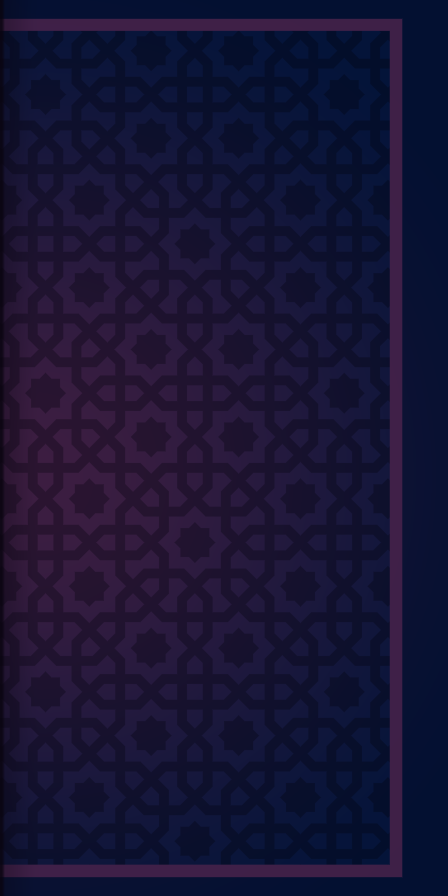
Write a WebGL 1 fragment shader that draws this background.

```glsl
precision highp float;

uniform vec2 u_resolution;

const float HALF_SQRT2 = 0.70711;
const float STAR_RADIUS = 0.29289;  // 1 - HALF_SQRT2, in half tiles
const float RAIL_OFFSET = 0.08579;  // half distance between parallel bands
const float BAND_HALF_WIDTH = 0.033;

const vec3 NAVY = vec3(0.015, 0.078, 0.225);
const vec3 WINE = vec3(0.235, 0.115, 0.255);
const vec3 FRAME = vec3(0.265, 0.130, 0.285);
const vec3 SHADOW = vec3(0.035, 0.015, 0.060);

// Coverage of a shape from its signed distance
float fill(float d, float pixel) {
  return 1.0 - smoothstep(-0.7 * pixel, 0.7 * pixel, d);
}

float boxDistance(vec2 p, vec2 low, vec2 high) {
  vec2 d = max(low - p, p - high);
  return max(d.x, d.y);
}

// Eight-pointed star: union of two squares
float starDistance(vec2 p, float radius) {
  vec2 a = abs(p);
  return min(max(a.x, a.y), (a.x + a.y) * HALF_SQRT2) - radius * HALF_SQRT2;
}

// Long hexagon between the central star and the outer ring
float petalDistance(vec2 p) {
  vec2 a = abs(p - vec2(0.5, 0.0));
  return max(a.y - RAIL_OFFSET, (a.x + a.y - 0.20711) * HALF_SQRT2);
}

// Fold the plane into one wedge around the nearest rosette centre
vec2 foldRosette(vec2 p) {
  p = abs(mod(p + 1.0, 2.0) - 1.0);
  if (p.x + p.y > 1.0) p = 1.0 - p;
  return p.x < p.y ? p.yx : p;
}

// Interlaced bands and solid stars, in half-tile units
float latticeDistance(vec2 position) {
  vec2 p = foldRosette(position);
  vec2 ring = p - vec2(HALF_SQRT2, STAR_RADIUS);
  vec2 mirrored = vec2(p.x + p.y, p.x - p.y) * HALF_SQRT2;
  vec2 petal = vec2(max(p.x, mirrored.x), min(p.y, mirrored.y));

  float bands = abs(starDistance(p, STAR_RADIUS));
  bands = min(bands, abs(starDistance(ring, STAR_RADIUS)));
  bands = min(bands, abs(petalDistance(petal)));
  bands = min(bands, abs(petal.x - 0.5));
  bands = min(bands, abs(max(1.0 - p.x, p.y) - RAIL_OFFSET));

  float stars = min(starDistance(p, 0.137), starDistance(ring, 0.137));
  return min(bands - BAND_HALF_WIDTH, stars);
}

// Wine-coloured light fading into navy
vec3 glowColor(vec2 uv, vec2 centre, float reach) {
  float light = 1.0 - smoothstep(0.0, reach, length(uv - centre));
  return mix(NAVY, WINE, light);
}

void main() {
  vec2 uv = gl_FragCoord.xy / u_resolution.x;
  float height = u_resolution.y / u_resolution.x;
  float pixel = 1.0 / u_resolution.x;
  uv.y *= 2.0 / height;

  // Panel with its tiled lattice
  vec3 glow = glowColor(uv, vec2(0.07, 0.94), 1.22);
  float lattice = fill(latticeDistance(uv * 3.0 - vec2(0.305, 1.367)), 3.0 * pixel);
  vec3 panel = glow * mix(vec3(1.0), vec3(0.70, 0.70, 0.74), lattice);

  // Margin and frame, open on the left
  float outer = boxDistance(uv, vec2(-1.0, 0.042), vec2(0.898, 1.958));
  float inner = boxDistance(uv, vec2(-1.0, 0.070), vec2(0.870, 1.931));
  vec3 color = glow * vec3(0.72, 0.80, 0.86);
  color = mix(color, mix(FRAME, glow, 0.08), fill(outer, pixel));
  color = mix(color, panel, fill(inner, pixel));

  // Shadow along the left edge
  float shade = 0.85 * (1.0 - smoothstep(0.003, 0.016, uv.x));
  shade = max(shade, 0.28 * (1.0 - smoothstep(0.0, 0.09, uv.x)));
  color = mix(color, SHADOW, shade);

  gl_FragColor = vec4(color, 1.0);
}
```
